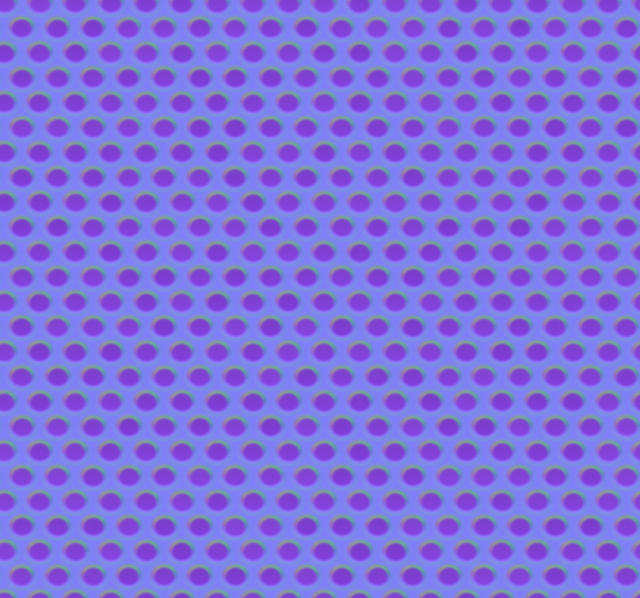
This texture map is drawn by a Shadertoy shader. Its source:

```glsl
const vec2 GRID = vec2(18.0, 24.0); // dots across, rows down

float hash(vec2 p) {
    vec3 h = fract(vec3(p.xyx) * 0.1031);
    h += dot(h, h.yzx + 33.33);
    return fract((h.x + h.y) * h.z);
}

float bell(float x, float width) {
    return exp(-x * x / (width * width));
}

// Blends one dented dot over the surface; q is in units of its radius
vec3 addDot(vec3 color, vec2 q, float tone) {
    float r = length(q);
    vec2 dir = q / max(r, 0.001);

    // Soft outer halo, strongest below
    float halo = bell(r - 1.22, 0.17);
    color += halo * vec3(-0.02 - 0.03 * dir.x, 0.07, -0.10) * (0.3 + 0.7 * max(-dir.y, 0.0));

    // Tilted purple interior
    vec3 core = vec3(0.50, 0.25, 0.83) + q.y * vec3(-0.02, 0.0, -0.05) + tone * 0.03;
    color = mix(color, core, 1.0 - smoothstep(0.66, 1.08, r));

    // Steep rim: olive above, mauve at the left, teal at the right
    float top = smoothstep(-0.1, 0.9, dir.y);
    vec3 rim = vec3(0.49 - 0.13 * dir.x,
                    mix(0.44, 0.65, top) + 0.06 * dir.x,
                    mix(0.74, 0.56, top));
    float strength = bell(r - 0.92, 0.19) * smoothstep(-0.65, 0.45, dir.y);
    color = mix(color, rim, 0.92 * strength);

    // Pale violet lower lip
    float lip = bell(r - 0.98, 0.14) * max(-dir.y, 0.0);
    return color + lip * vec3(0.05, 0.0, 0.02);
}

void mainImage(out vec4 fragColor, in vec2 fragCoord) {
    vec2 p = fragCoord / iResolution.xy * GRID;
    vec3 color = vec3(0.50, 0.495, 0.975);
    float nearestRow = floor(p.y - 0.38);

    // Staggered rows, including neighbours whose halos overlap
    for (int i = -1; i <= 1; i++) {
        float row = nearestRow + float(i);
        float shift = 0.62 - 0.5 * mod(row, 2.0);
        float column = floor(p.x - shift + 0.5);
        vec2 id = mod(vec2(column, row), GRID);
        vec2 jitter = vec2(hash(id), hash(id + 41.0)) - 0.5;
        vec2 q = p - vec2(column + shift, row + 0.88) - 0.025 * jitter;
        q *= vec2(1.0, 0.7) / vec2(0.345, 0.30);
        color = addDot(color, q, hash(id + 83.0) - 0.5);
    }

    fragColor = vec4(clamp(color, 0.0, 1.0), 1.0);
}
```
